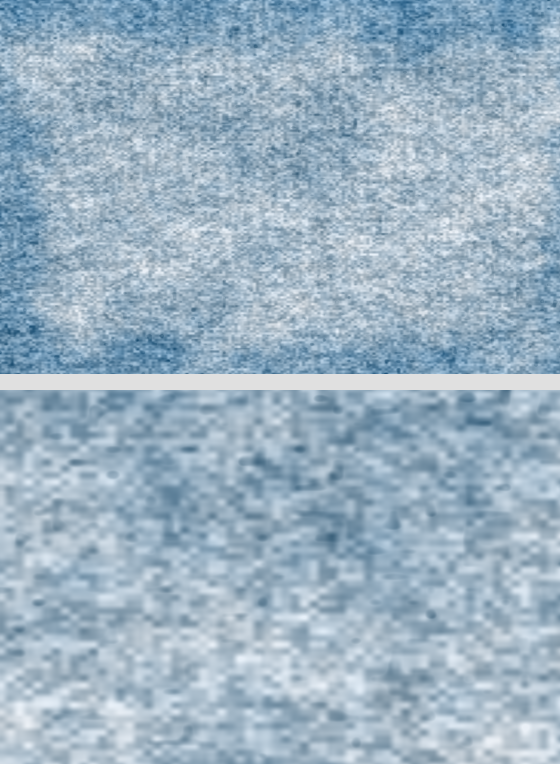
Top, the full canvas; bottom, a detail of the centre.
Reproduce this texture procedurally as a WebGL 1 fragment shader.

```glsl
precision highp float;
// Faded blue denim: fine woven grain, soft worn patches and darker blue edges.

uniform vec2 u_resolution;

#define BASE_TONE 0.69
#define GRAIN_SCALE vec2(122.0, 166.0)
#define GRAIN_AMOUNT 0.62
#define CLUMP_SCALE vec2(52.0, 80.0)
#define CLUMP_AMOUNT 0.34
#define PATCH_SCALE vec2(6.0, 7.5)
#define PATCH_AMOUNT 0.72
#define THREAD_SCALE vec2(9.0, 150.0)
#define THREAD_AMOUNT 0.20
#define FLECK_AMOUNT 0.28
#define EDGE_AMOUNT 0.34

const vec3 DARK_DYE = vec3(0.30, 0.43, 0.52);
const vec3 PALE_COTTON = vec3(0.78, 0.84, 0.89);
const vec3 BLUE_SHIFT = vec3(-0.09, 0.0, 0.07);

float hash(vec2 p) {
    return fract(sin(dot(p, vec2(127.1, 311.7))) * 43758.5453);
}

// Value noise centred on zero, from -0.5 to 0.5.
float noise(vec2 p) {
    vec2 cell = floor(p);
    vec2 f = fract(p);
    f = f * f * (3.0 - 2.0 * f);
    float low = mix(hash(cell), hash(cell + vec2(1.0, 0.0)), f.x);
    float high = mix(hash(cell + vec2(0.0, 1.0)), hash(cell + vec2(1.0, 1.0)), f.x);
    return mix(low, high, f.y) - 0.5;
}

// Layered noise, turned at each octave to hide the lattice.
float wornPatches(vec2 p) {
    mat2 turn = mat2(0.8, 0.6, -0.6, 0.8);
    float sum = 0.0;
    float weight = 0.45;
    for (int i = 0; i < 4; i++) {
        sum += weight * noise(p);
        p = turn * p * 2.03 + 17.3;
        weight *= 0.62;
    }
    return sum;
}

// Dye left along the borders: strongest at the top, weaker at the sides.
float edgeDye(vec2 uv, float wobble) {
    float top = 1.0 - smoothstep(0.0, 0.20, 1.0 - uv.y + wobble);
    float bottom = 1.0 - smoothstep(0.0, 0.15, uv.y + wobble);
    float left = 1.0 - smoothstep(0.0, 0.09, uv.x + wobble);
    float right = 1.0 - smoothstep(0.0, 0.06, 1.0 - uv.x + wobble);
    return max(max(top, 0.6 * bottom), max(0.5 * left, 0.35 * right));
}

void main() {
    vec2 uv = gl_FragCoord.xy / u_resolution;
    vec2 p = gl_FragCoord.xy / u_resolution.y;

    // Large wear and border dye
    float wear = wornPatches(p * PATCH_SCALE + 3.7);
    float edge = edgeDye(uv, 0.16 * wear);

    // Fibres, clumps and broken horizontal threads
    float grain = noise(p * GRAIN_SCALE);
    float clump = noise(p * CLUMP_SCALE + 41.0);
    float thread = noise(p * THREAD_SCALE + 83.0);

    // Sparse dark flecks, more common where the dye remains
    float fleck = smoothstep(0.24, 0.46, noise(p * vec2(60.0, 88.0) + 137.0) - 0.25 * wear);

    float tone = BASE_TONE + PATCH_AMOUNT * wear - EDGE_AMOUNT * edge;
    tone += GRAIN_AMOUNT * grain + CLUMP_AMOUNT * clump + THREAD_AMOUNT * thread;
    tone -= FLECK_AMOUNT * fleck;

    // Stronger blue in the dyed areas, slight hue change between fibres
    vec3 color = mix(DARK_DYE, PALE_COTTON, clamp(tone, -0.35, 1.25));
    float blueness = 0.75 * edge - 0.7 * wear + 0.25 * noise(p * 38.0 + 211.0);
    color += BLUE_SHIFT * blueness;

    gl_FragColor = vec4(clamp(color, 0.0, 1.0), 1.0);
}
```
